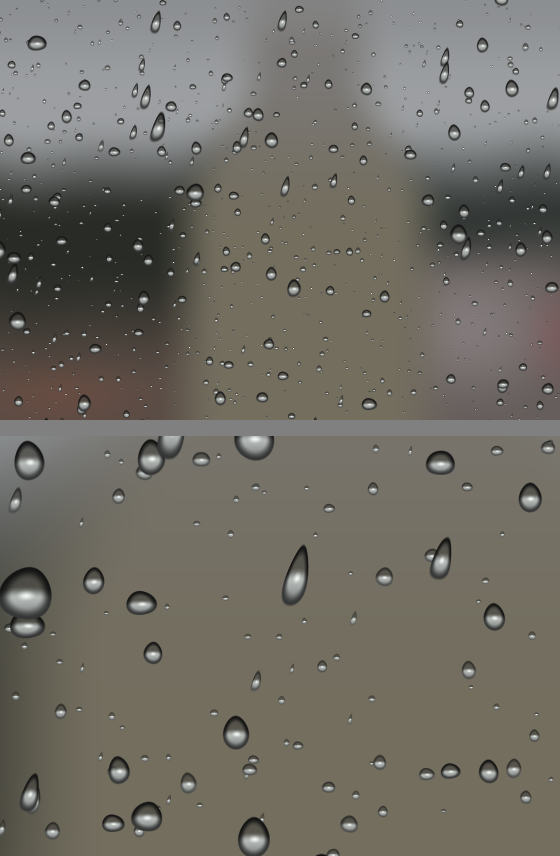
Top: the whole. Bottom: its middle third, enlarged.
Write a WebGL 1 fragment shader that draws this texture.

```glsl
precision highp float;
// Rain drops on a window in front of a blurred, overcast view.
// The view is a stack of soft gradients; the drops are jittered cell
// layers from large to tiny, each drop a tapered and shaded ellipse.

uniform vec2 u_resolution;

const vec3 SKY_HIGH = vec3(0.55, 0.56, 0.57);
const vec3 SKY_LOW = vec3(0.61, 0.62, 0.63);
const vec3 HEDGE_LEFT = vec3(0.16, 0.17, 0.15);
const vec3 HEDGE_RIGHT = vec3(0.20, 0.22, 0.21);
const vec3 EARTH = vec3(0.35, 0.30, 0.27);
const vec3 PAVING = vec3(0.40, 0.37, 0.36);
const vec3 MAUVE = vec3(0.51, 0.48, 0.48);
const vec3 TOWER_HIGH = vec3(0.48, 0.47, 0.46);
const vec3 TOWER_LOW = vec3(0.45, 0.43, 0.37);
const vec3 DROP_LIGHT = vec3(0.71, 0.73, 0.72);
const vec3 DROP_SHADE = vec3(0.27, 0.27, 0.25);

vec2 hash2(vec2 cell, float seed) {
  vec2 s = vec2(dot(cell, vec2(127.1, 311.7)), dot(cell, vec2(269.5, 183.3)));
  return fract(sin(s + seed * 17.3) * 43758.55);
}

// Soft round patch: 1 at the centre, fading to 0 at the given radii.
float patchMask(vec2 p, vec2 centre, vec2 radii) {
  return 1.0 - smoothstep(0.0, 1.0, length((p - centre) / radii));
}

// Out-of-focus scenery: sky, hedges, ground and a central tower.
vec3 blurredView(vec2 p) {
  float right = smoothstep(0.55, 0.95, p.x);
  vec3 sky = mix(SKY_LOW, SKY_HIGH, smoothstep(0.78, 1.0, p.y));
  vec3 hedge = mix(HEDGE_LEFT, HEDGE_RIGHT, right);
  vec3 ground = mix(EARTH, PAVING, right);
  float wave = 0.015 * sin(p.x * 9.0) + 0.01 * sin(p.x * 17.0 + 1.0);
  vec3 color = mix(hedge, sky, smoothstep(0.47, 0.73, p.y + wave));
  float groundLow = mix(0.06, 0.29, right);
  float groundHigh = mix(0.40, 0.48, right);
  color = mix(ground, color, smoothstep(groundLow, groundHigh, p.y + wave));
  color = mix(color, MAUVE, patchMask(p, vec2(1.12, 0.22), vec2(0.30, 0.24)));
  color += vec3(0.05, -0.03, -0.02)
         * patchMask(p, vec2(1.34, 0.20), vec2(0.14, 0.16));
  color += vec3(0.05, 0.0, -0.01)
         * patchMask(p, vec2(0.14, 0.06), vec2(0.30, 0.12));

  float halfWidth = mix(0.29, 0.14, smoothstep(0.48, 0.82, p.y));
  float tower = 1.0 - smoothstep(halfWidth - 0.09, halfWidth + 0.08,
                                 abs(p.x - 0.73));
  tower *= mix(1.0, 0.55, smoothstep(0.86, 1.0, p.y));
  vec3 stone = mix(TOWER_LOW, TOWER_HIGH, smoothstep(0.45, 0.85, p.y));
  return mix(color, stone, tower);
}

// Refracted light in a drop; q spans the unit disc, detail is 0 if tiny.
vec3 shadeDrop(vec2 q, float edge, vec3 behind, float detail) {
  float horizon = smoothstep(-0.15, 0.30, q.y + 0.12 * q.x * q.x);
  vec3 lower = mix(DROP_LIGHT * 0.72, DROP_LIGHT, smoothstep(-0.9, -0.1, q.y));
  vec3 upper = mix(DROP_SHADE, behind, 0.35);
  vec3 color = mix(lower, upper, horizon);
  float glint = patchMask(q, vec2(0.05, -0.08), vec2(0.42, 0.26));
  color += 0.25 * glint;
  float rim = smoothstep(0.52, 0.95, edge);
  float rimStrength = mix(0.68, 0.94, smoothstep(-0.9, 0.5, q.y));
  vec3 rimColor = mix(behind * 0.45, vec3(0.06), detail);
  return mix(color, rimColor, rim * rimStrength * mix(0.7, 1.0, detail));
}

// Adds one layer of drops, looking at the 3 by 3 cells around p.
vec3 dropLayer(vec3 color, vec2 p, float cellSize, float radius,
               float density, float seed) {
  vec2 home = floor(p / cellSize);
  float pixel = 1.0 / u_resolution.y;
  float detail = smoothstep(0.003, 0.010, radius);
  for (int j = -1; j <= 1; j++) {
    for (int i = -1; i <= 1; i++) {
      vec2 cell = home + vec2(float(i), float(j));
      vec2 place = hash2(cell, seed);
      vec2 shape = hash2(cell, seed + 3.0);
      vec2 chance = hash2(cell, seed + 7.0);
      vec2 centre = (cell + place) * cellSize;
      float cluster = 1.0 + 0.35 * sin(centre.x * 23.0 + seed)
                    * sin(centre.y * 7.0 + 2.0 * sin(centre.x * 11.0));
      if (chance.x > density * cluster) continue;

      float r = radius * mix(0.62, 1.15, shape.x * shape.x);
      float streak = step(0.86, chance.y);
      float stretch = mix(mix(0.78, 1.30, shape.y), 2.0, streak);
      float lean = mix(0.12 * (place.x - 0.5), 0.22, streak);
      float taper = mix(0.14, 0.38, streak);
      vec2 q = (p - centre) / r;
      q.x -= lean * q.y;
      q.y /= stretch;
      q.x *= (1.0 + taper * clamp(q.y, -1.0, 1.2)) * mix(1.0, 1.25, streak);
      float edge = length(q) + 0.05 * sin(3.0 * q.x + 6.28 * shape.y);
      float blur = 0.9 * pixel / r;
      float cover = 1.0 - smoothstep(1.0 - blur, 1.0 + blur, edge);
      color = mix(color, shadeDrop(q, edge, color, detail), cover);
    }
  }
  return color;
}

void main() {
  vec2 p = gl_FragCoord.xy / u_resolution.y;
  vec3 color = blurredView(p);
  color = dropLayer(color, p, 0.026, 0.0028, 0.26, 1.0);
  color = dropLayer(color, p, 0.045, 0.0062, 0.38, 2.0);
  color = dropLayer(color, p, 0.075, 0.0120, 0.38, 4.0);
  color = dropLayer(color, p, 0.120, 0.0190, 0.34, 5.0);
  gl_FragColor = vec4(color, 1.0);
}
```
